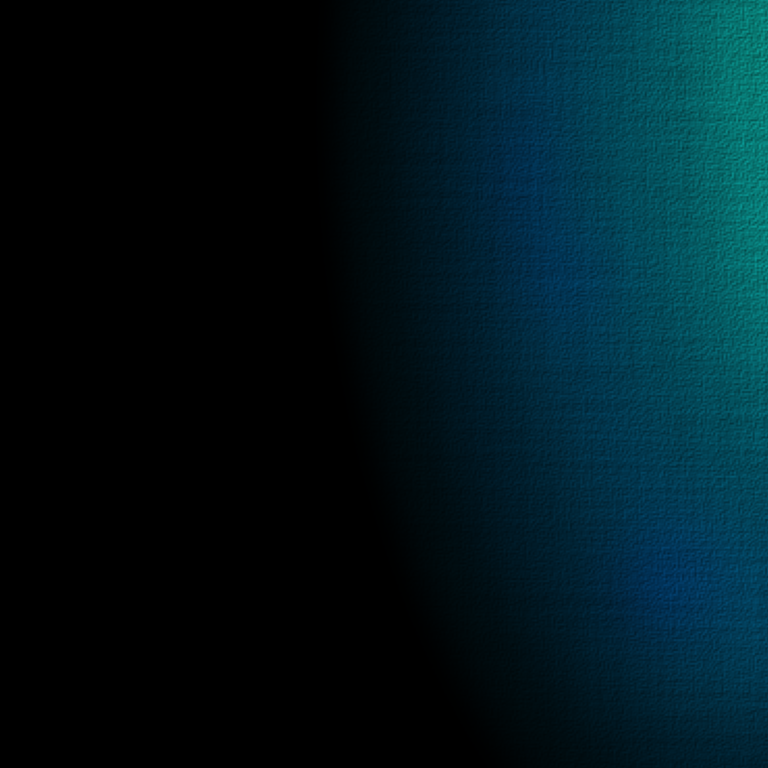
This background is drawn by a Shadertoy shader. Its source:

```glsl
// Teal and blue light with a woven grain, curving out of black on the right.

float hash(vec2 p) {
    vec3 q = fract(vec3(p.xyx) * 0.1031);
    q += dot(q, q.yzx + 33.33);
    return fract((q.x + q.y) * q.z);
}

float valueNoise(vec2 p) {
    vec2 cell = floor(p), f = fract(p);
    f = f * f * (3.0 - 2.0 * f);
    return mix(mix(hash(cell), hash(cell + vec2(1, 0)), f.x),
               mix(hash(cell + vec2(0, 1)), hash(cell + vec2(1, 1)), f.x), f.y);
}

// Soft elliptical spot, 1 at its centre
float glow(vec2 p, vec2 centre, vec2 radius) {
    vec2 d = (p - centre) / radius;
    return exp(-dot(d, d));
}

// Colour by depth inside the lit ellipse
vec3 depthColour(float depth) {
    vec3 colour = mix(vec3(0), vec3(0.0, 0.042, 0.055), smoothstep(-0.035, 0.09, depth));
    colour = mix(colour, vec3(0.0, 0.10, 0.15), smoothstep(0.06, 0.25, depth));
    colour = mix(colour, vec3(0.005, 0.205, 0.295), smoothstep(0.19, 0.46, depth));
    colour = mix(colour, vec3(0.01, 0.295, 0.35), smoothstep(0.40, 0.66, depth));
    return mix(colour, vec3(0.02, 0.37, 0.385), smoothstep(0.58, 0.84, depth));
}

// Raised fine grain with faint threads along both axes
float fabric(vec2 p) {
    vec2 g = p * vec2(370.0, 390.0);
    float relief = valueNoise(g) - valueNoise(g + vec2(0.8, -0.8));
    float rows = valueNoise(p * vec2(9.0, 300.0)) - 0.5;
    float columns = valueNoise(p * vec2(300.0, 9.0) + 71.0) - 0.5;
    return 0.31 * relief + 0.13 * rows + 0.09 * columns;
}

void mainImage(out vec4 fragColor, in vec2 fragCoord) {
    vec2 uv = fragCoord / iResolution.xy;

    // Large ellipse whose left rim fades to black
    float depth = 1.0 - length((uv - vec2(1.08, 0.86)) / vec2(0.655, 1.13));
    vec3 colour = depthColour(depth);
    float lit = smoothstep(0.0, 0.3, depth);

    // Green light at the right edge, blue patches further in
    colour += vec3(0.01, 0.12, 0.085) * glow(uv, vec2(1.03, 0.69), vec2(0.10, 0.20));
    colour += vec3(0.01, 0.11, 0.065) * glow(uv, vec2(1.03, 0.96), vec2(0.12, 0.14));
    colour += lit * vec3(0.0, 0.0, 0.035) * glow(uv, vec2(0.74, 0.64), vec2(0.08, 0.07));
    colour += lit * vec3(0.0, -0.012, 0.02) * glow(uv, vec2(0.68, 0.77), vec2(0.06, 0.10));
    colour += lit * vec3(0.0, -0.01, 0.05) * glow(uv, vec2(0.87, 0.24), vec2(0.08, 0.08));
    colour += lit * vec3(0.003, 0.055, 0.07) * glow(uv, vec2(0.98, 0.15), vec2(0.19, 0.17));

    // Grain over the whole light
    colour *= 1.0 + fabric(uv);

    fragColor = vec4(clamp(colour, 0.0, 1.0), 1.0);
}
```
